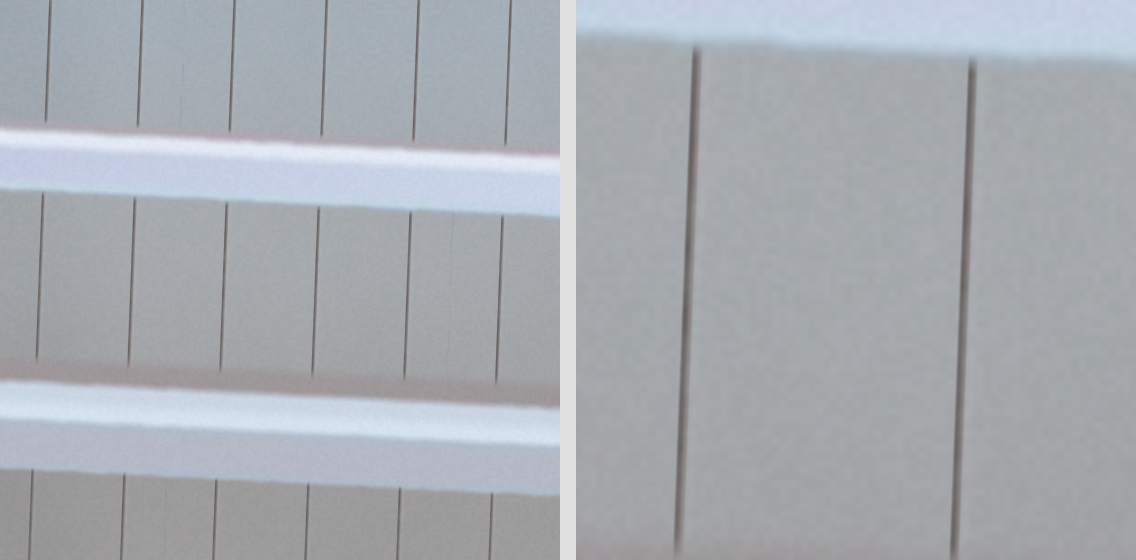
Left, the full canvas; right, a detail of the centre.
Write a WebGL 2 fragment shader that draws this pattern.

```glsl
#version 300 es
precision highp float;
// Grey plank wall with thin dark seams, crossed by two pale, slightly tilted rails.

#define PLANK_WIDTH 0.1644
#define SEAM_START 0.0905
#define SEAM_LEAN 0.038
#define SEAM_HALF_WIDTH 0.0025
#define RAIL_TILT 0.05
#define GRAIN_CELLS 230.0
#define GRAIN_AMOUNT 0.022
#define STAIN_AMOUNT 0.018

uniform vec2 u_resolution;
out vec4 fragColor;

float hash(vec2 p) {
    vec3 q = fract(vec3(p.xyx) * 0.1031);
    q += dot(q, q.yzx + 33.33);
    return fract((q.x + q.y) * q.z);
}

float valueNoise(vec2 p) {
    vec2 cell = floor(p), f = fract(p);
    f = f * f * (3.0 - 2.0 * f);
    float low = mix(hash(cell), hash(cell + vec2(1, 0)), f.x);
    float high = mix(hash(cell + vec2(0, 1)), hash(cell + vec2(1, 1)), f.x);
    return mix(low, high, f.y);
}

float fbm(vec2 p) {
    float sum = 0.0, weight = 0.5;
    for (int i = 0; i < 4; i++) {
        sum += weight * valueNoise(p);
        p = p * 2.03 + 17.0;
        weight *= 0.5;
    }
    return sum;
}

// Coverage of a vertical line at distance d from its centre.
float lineMask(float d, float halfWidth, float blur) {
    return 1.0 - smoothstep(halfWidth - blur, halfWidth + blur, abs(d));
}

// Wall tone: cool at the top, warmer and darker toward the bottom.
vec3 wallColor(vec2 p) {
    vec3 c = mix(vec3(0.645, 0.682, 0.715), vec3(0.648, 0.663, 0.678), smoothstep(0.0, 0.45, p.y));
    c = mix(c, vec3(0.612, 0.607, 0.608), smoothstep(0.42, 0.95, p.y));
    return c - 0.025 * (1.0 - smoothstep(0.0, 0.25, p.x));
}

// Seams between planks, plus a faint crack in some planks.
vec3 addSeams(vec3 col, vec2 p, float row, float pixel) {
    float s = (p.x - SEAM_START + SEAM_LEAN * p.y) / PLANK_WIDTH;
    float seam = floor(s + 0.5);
    float d = (s - seam) * PLANK_WIDTH;
    float tone = hash(vec2(seam + 3.0, row + 11.0));
    float blur = max(0.0011, 0.7 * pixel);
    float halfWidth = SEAM_HALF_WIDTH * (0.9 + 0.25 * tone);
    vec3 groove = mix(vec3(0.40, 0.38, 0.38), vec3(0.56, 0.535, 0.53),
                      smoothstep(-0.0012, 0.0022, d) * (0.55 + 0.45 * tone));
    float wear = 0.82 + 0.18 * valueNoise(vec2(seam * 7.0, p.y * 50.0));
    col += 0.012 * lineMask(d - 0.006, 0.002, 0.002);
    col = mix(col, groove, lineMask(d, halfWidth, blur) * wear);

    float plank = floor(s);
    float cracked = 1.0 - step(0.5, abs(mod(plank - 3.0 * row, 6.0) - 1.0));
    float wobble = 0.02 * (valueNoise(vec2(plank, p.y * 28.0)) - 0.5);
    float crack = lineMask((s - plank - 0.46 + wobble) * PLANK_WIDTH, 0.0014, 0.0013);
    return col - 0.035 * cracked * crack * valueNoise(vec2(p.y * 40.0, 5.0));
}

// Upper rail: thin white crest over a broad lavender face.
vec3 upperRail(vec3 col, float v, float x) {
    vec3 face = mix(vec3(0.765, 0.795, 0.885), vec3(0.79, 0.835, 0.91), x);
    vec3 c = vec3(0.675, 0.655, 0.69);
    c = mix(c, vec3(0.885, 0.91, 0.955), smoothstep(0.221, 0.241, v));
    c = mix(c, face, smoothstep(0.248, 0.270, v));
    c = mix(c, vec3(0.765, 0.83, 0.89), smoothstep(0.312, 0.329, v));
    c = mix(c, vec3(0.64, 0.69, 0.74), smoothstep(0.329, 0.343, v));
    float cover = smoothstep(0.206, 0.220, v) * (1.0 - smoothstep(0.335, 0.349, v));
    return mix(col, c, cover);
}

// Lower rail: soft shadow, bright crest, then a greyer face.
vec3 lowerRail(vec3 col, float v) {
    vec3 c = vec3(0.615, 0.592, 0.602);
    c = mix(c, vec3(0.79, 0.835, 0.89), smoothstep(0.670, 0.690, v));
    c = mix(c, vec3(0.83, 0.885, 0.935), smoothstep(0.700, 0.730, v));
    c = mix(c, vec3(0.69, 0.735, 0.79), smoothstep(0.737, 0.755, v));
    c = mix(c, vec3(0.71, 0.725, 0.775), smoothstep(0.755, 0.768, v));
    c = mix(c, vec3(0.69, 0.73, 0.78), smoothstep(0.815, 0.832, v));
    float cover = smoothstep(0.624, 0.652, v) * (1.0 - smoothstep(0.830, 0.842, v));
    return mix(col, c, cover);
}

void main() {
    vec2 uv = gl_FragCoord.xy / u_resolution;
    vec2 p = vec2(uv.x, 1.0 - uv.y);     // y runs downward
    float v = p.y - RAIL_TILT * p.x;     // height along the rail tilt
    float row = step(0.28, v) + step(0.74, v);

    vec3 col = wallColor(p);
    col += STAIN_AMOUNT * (fbm(p * vec2(9.0, 6.0)) - 0.47);
    col = addSeams(col, p, row, 1.0 / u_resolution.x);

    float ripple = 0.003 * (valueNoise(p * vec2(45.0, 12.0)) - 0.5);
    col = upperRail(col, v + ripple, p.x);
    col = lowerRail(col, v + ripple);

    // Fine tinted grain
    vec2 g = p * GRAIN_CELLS;
    col += GRAIN_AMOUNT * (valueNoise(g) - 0.5);
    col += 0.5 * GRAIN_AMOUNT * (valueNoise(g * 0.4 + 31.0) - 0.5) * vec3(1.0, -0.4, 0.8);
    fragColor = vec4(clamp(col, 0.0, 1.0), 1.0);
}
```
